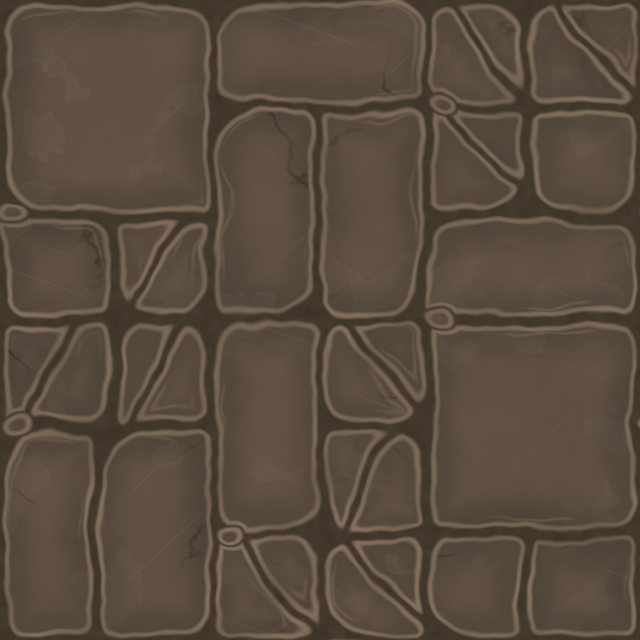
This texture is drawn by a three.js fragment shader. Its source:

```glsl
// Hand-painted brown flagstones with pale chipped rims and dark joints.
varying vec2 vUv;

vec2 hash2(vec2 p) {
  vec3 q = fract(vec3(p.xyx) * vec3(0.1031, 0.1030, 0.0973));
  q += dot(q, q.yzx + 33.33);
  return fract((q.xx + q.yz) * q.zy);
}

// Gradient noise, roughly -0.6 to 0.6
float noise(vec2 p) {
  vec2 i = floor(p), f = fract(p);
  vec2 u = f * f * f * (f * (f * 6.0 - 15.0) + 10.0);
  vec2 e = vec2(0.0, 1.0);
  float a = dot(hash2(i) * 2.0 - 1.0, f);
  float b = dot(hash2(i + e.yx) * 2.0 - 1.0, f - e.yx);
  float c = dot(hash2(i + e.xy) * 2.0 - 1.0, f - e.xy);
  float d = dot(hash2(i + e.yy) * 2.0 - 1.0, f - e.yy);
  return mix(mix(a, b, u.x), mix(c, d, u.x), u.y);
}

float fbm(vec2 p) {
  float sum = 0.0, amp = 0.6;
  for (int i = 0; i < 4; i++) {
    sum += amp * noise(p);
    p = mat2(1.6, 1.2, -1.2, 1.6) * p + 7.3;
    amp *= 0.5;
  }
  return sum;
}

float smoothMin(float a, float b, float k) {
  float h = max(k - abs(a - b), 0.0) / k;
  return min(a, b) - h * h * k * 0.25;
}

float roundBox(vec2 p, vec2 halfSize, float r) {
  vec2 q = abs(p) - halfSize + r;
  return min(max(q.x, q.y), 0.0) + length(max(q, 0.0)) - r;
}

// Returns depth inside the stone (negative in joints) and the stone's seed
vec3 stones(vec2 p) {
  // Staggered blocks, two cells wide
  float strip = floor(p.x / 2.0);
  p.y += step(0.5, mod(strip, 3.0));
  vec2 block = mod(floor(p / 2.0), 3.0);
  vec2 local = mod(p, 2.0);

  // Split each block: 0 whole, 1 wide + two, 2 tall + two, 3 two tall, 4 four
  float kind = mod(3.0 * block.x + block.y + 3.0, 5.0);
  vec2 split = vec2(0.9 + 0.2 * hash2(block + 4.0).x, 1.0);
  vec2 cell = step(split, local);
  vec2 cuts = vec2(1.0);
  if (kind < 0.5) cuts = vec2(0.0);
  else if (kind < 1.5) cuts.x = cell.y;
  else if (kind < 2.5) cuts.y = cell.x;
  else if (kind < 3.5) cuts.y = 0.0;
  vec2 lo = cell * split * cuts;
  vec2 hi = mix(vec2(2.0), mix(split, vec2(2.0), cell), cuts);
  vec2 halfSize = (hi - lo) * 0.5;
  vec2 q = local - (lo + hi) * 0.5;
  vec2 seed = block * 2.0 + cell * cuts + 11.0;
  vec2 rnd = hash2(seed);

  // Each corner has its own rounding
  float corner = hash2(seed * 5.0 + step(0.0, q)).x;
  float radius = 0.06 + 0.34 * corner * corner * corner;
  float depth = -roundBox(q, halfSize - 0.05 - 0.025 * rnd.y, radius);

  // Some small stones are broken diagonally
  if (halfSize.x * halfSize.y < 0.4 && rnd.x > 0.55) {
    float angle = 0.6 + 0.5 * rnd.y + 1.57 * step(0.65, rnd.y);
    float side = dot(q, vec2(cos(angle), sin(angle))) - 0.08 + 0.25 * q.x * q.y;
    depth = smoothMin(depth, abs(side) - 0.055, 0.06);
    seed += 20.0 * step(0.0, side);
  }

  // Pebbles wedged in at block corners
  vec2 nearest = local - 2.0 * step(1.0, local);
  vec2 joint = mod(floor(p / 2.0 + 0.5), 3.0);
  if (hash2(joint + 31.0).x > 0.5) {
    float pebble = 0.085 - length((nearest - vec2(0.15, 0.0)) * vec2(0.85, 1.2));
    depth = max(pebble, min(depth, -pebble - 0.07));
  }
  return vec3(depth, seed);
}

// Long faint scratches along one direction
float scratches(vec2 p, float angle) {
  float c = cos(angle), s = sin(angle);
  vec2 v = vec2(c * p.x + s * p.y, c * p.y - s * p.x) * vec2(1.0, 1.8);
  float row = floor(v.y);
  float offset = 0.2 + 0.6 * hash2(vec2(row + 40.0, 3.0)).x;
  float line = smoothstep(0.025, 0.0, abs(fract(v.y) - offset));
  return line * smoothstep(0.05, 0.3, noise(vec2(v.x * 0.8, row * 3.7)));
}

void main() {
  vec2 p = vUv * 6.0;
  vec2 wobble = vec2(noise(p * 1.4), noise(p * 1.4 + 17.0)) * 0.11;
  wobble += vec2(noise(p * 5.0 + 5.0), noise(p * 5.0 + 29.0)) * 0.035;
  vec3 stone = stones(p + wobble);
  float depth = stone.x;
  vec2 rnd = hash2(stone.yz * 3.0);
  float cloud = fbm(p * 0.9 + rnd * 9.0), grain = fbm(p * 7.0);

  // Face: darker at the edges, warm and mottled in the middle
  float light = smoothstep(0.02, 0.4, depth + 0.12 * cloud) * 0.7;
  light += 0.5 * cloud + 0.16 * grain + 0.24 * rnd.x;
  vec3 face = mix(vec3(0.315, 0.267, 0.22), vec3(0.392, 0.328, 0.27), light);

  // Flaked layers, scratches and short cracks
  float flake = fbm(p * 1.1 + 50.0) - 0.12;
  face += 0.014 * smoothstep(0.0, 0.02, flake);
  face += 0.025 * smoothstep(0.018, 0.0, abs(flake)) * smoothstep(-0.1, 0.2, noise(p + 8.0));
  face += 0.025 * (scratches(p, 0.75) + scratches(p + 9.0, -0.35));
  float crack = smoothstep(0.025, 0.0, abs(noise(p * 1.1 + 70.0) + 0.1 * grain));
  crack *= smoothstep(0.4, 0.1, depth) * smoothstep(0.1, 0.3, noise(p * 0.9 + 33.0));
  face -= 0.06 * crack;

  // Joints and painted rims, with a looser second stroke
  vec3 joint = vec3(0.255, 0.215, 0.168) + 0.05 * grain;
  vec3 color = mix(joint, face, smoothstep(-0.025, 0.01, depth));
  float pressure = clamp(0.78 + 0.6 * noise(p * 1.7 + 21.0), 0.3, 1.0);
  float rim = smoothstep(0.042, 0.004, abs(depth)) * pressure;
  float stray = smoothstep(0.03, 0.0, abs(depth - 0.06 - 0.12 * noise(p * 2.0 + 3.0)));
  rim = max(rim, 0.4 * stray * smoothstep(0.05, 0.3, noise(p * 1.2 + 44.0)));
  color = mix(color, vec3(0.51, 0.435, 0.36), rim);

  gl_FragColor = vec4(color, 1.0);
}
```
